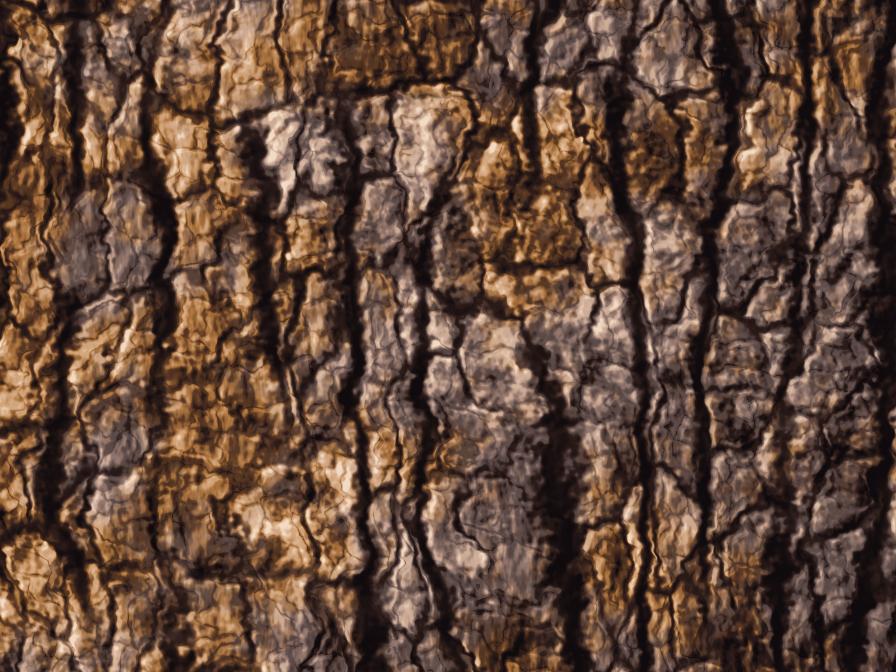
Give the GLSL for this texture, as a WebGL 2 fragment shader.

```glsl
#version 300 es
precision highp float;

#define COLUMNS 7.6
#define PLATE_SCALE vec2(11.5, 7.0)
#define CHIP_SCALE vec2(27.0, 21.0)
#define FURROW_WIDTH 0.105
#define RELIEF 1.35
#define GRAIN_CONTRAST 1.1
#define EXPOSURE 0.585
#define LIGHT_STEP vec2(-0.007, 0.006)

uniform vec2 u_resolution;
out vec4 fragColor;

struct Bark {
    float height;
    float cavity;   // 0 inside furrows and cracks, 1 on open plates
    float level;    // brightness offset of a plate
    float grain;
};

vec2 hash2(vec2 p) {
    vec3 q = fract(p.xyx * vec3(0.1031, 0.1030, 0.0973));
    q += dot(q, q.yzx + 33.33);
    return fract((q.xx + q.yz) * q.zy);
}

float noise(vec2 p) {
    vec2 i = floor(p), f = fract(p);
    f = f * f * (3.0 - 2.0 * f);
    float bottom = mix(hash2(i).x, hash2(i + vec2(1, 0)).x, f.x);
    float top = mix(hash2(i + vec2(0, 1)).x, hash2(i + vec2(1, 1)).x, f.x);
    return mix(bottom, top, f.y);
}

float fbm(vec2 p) {
    float sum = 0.0, weight = 0.42;
    for (int i = 0; i < 4; i++) {
        sum += weight * noise(p);
        p = mat2(1.6, 1.2, -1.2, 1.6) * p + 7.3;
        weight *= 0.66;
    }
    return sum;
}

// x: gap between the two nearest cells, y: random value of the nearest cell
vec2 cells(vec2 p) {
    vec2 base = floor(p), nearestId = base;
    float nearest = 9.0, second = 9.0;
    for (int y = -1; y <= 1; y++)
    for (int x = -1; x <= 1; x++) {
        vec2 id = base + vec2(x, y);
        float d = length(id + 0.1 + 0.8 * hash2(id) - p);
        if (d < nearest) { second = nearest; nearest = d; nearestId = id; }
        else second = min(second, d);
    }
    return vec2(second - nearest, hash2(nearestId + 51.0).x);
}

Bark bark(vec2 p, float fibrous) {
    // Slow sway of the ridges, then a ragged edge
    vec2 sway = vec2(noise(p * vec2(4.5, 3.6)), noise(p * 3.5 + 17.0)) - 0.5;
    vec2 ragged = vec2(fbm(p * 17.0 + 3.0), fbm(p * 17.0 + 41.0)) - 0.5;
    vec2 w = p + 0.13 * sway + 0.06 * ragged;

    // Long vertical furrows that widen, narrow and fade
    float column = w.x * COLUMNS;
    float furrowId = round(column);
    float gap = abs(column - furrowId);
    float strength = noise(vec2(furrowId * 7.7, p.y * 3.2));
    float width = FURROW_WIDTH * (0.5 + strength);
    float ridge = smoothstep(0.1 * width, 1.7 * width, gap);
    ridge = mix(1.0, ridge, smoothstep(0.08, 0.45, strength));

    // Plates and the smaller chips that break them up
    vec2 plate = cells(w * PLATE_SCALE);
    vec2 chip = cells((w + 0.02 * ragged) * CHIP_SCALE + 9.0);
    float crackDepth = mix(0.35, 0.85, noise(p * 9.0 + 5.0));
    float crack = smoothstep(0.0, 0.2, plate.x);
    float chipCrack = smoothstep(-0.1, 0.35, chip.x);

    float lumps = fbm(p * vec2(27.0, 23.0));
    float fibres = fbm(p * vec2(36.0, 14.0) + 23.0);
    Bark b;
    b.grain = mix(lumps, fibres, fibrous);
    b.level = 0.6 * plate.y + 0.4 * chip.y - 0.5;
    b.cavity = mix(0.12, 1.0, ridge) * mix(1.0 - crackDepth, 1.0, crack) * mix(0.76, 1.0, chipCrack);
    b.height = 0.4 * ridge + 0.18 * crack + 0.1 * chipCrack
             + 0.55 * b.grain + 0.06 * b.level;
    return b;
}

// Dark to light ramp, blended between grey and ochre bark
vec3 barkColor(float tone, float warm) {
    vec3 low = mix(vec3(0.36, 0.29, 0.28), vec3(0.34, 0.21, 0.13), warm);
    vec3 mid = mix(vec3(0.57, 0.46, 0.42), vec3(0.66, 0.44, 0.23), warm);
    vec3 high = mix(vec3(0.80, 0.67, 0.59), vec3(0.83, 0.63, 0.43), warm * 0.7);
    vec3 c = mix(vec3(0.06, 0.04, 0.05), vec3(0.16, 0.10, 0.09), smoothstep(0.0, 0.17, tone));
    c = mix(c, low, smoothstep(0.15, 0.40, tone));
    c = mix(c, mid, smoothstep(0.40, 0.65, tone));
    c = mix(c, high, smoothstep(0.62, 0.85, tone));
    return mix(c, vec3(0.95, 0.86, 0.77), smoothstep(0.85, 1.15, tone));
}

void main() {
    vec2 p = gl_FragCoord.xy / u_resolution.y;
    float across = gl_FragCoord.x / u_resolution.x;
    float shade = smoothstep(0.5, 1.0, across);
    float fibrous = 0.75 * smoothstep(0.4, 0.7, noise(p * 4.0 + 60.0) + 0.35 * (across - 0.5));

    // Side light from the upper left
    Bark b = bark(p, fibrous);
    float slope = b.height - bark(p + LIGHT_STEP, fibrous).height;
    float relief = clamp(RELIEF * slope, -0.36, 0.36);
    float tone = EXPOSURE + GRAIN_CONTRAST * (b.grain - 0.5) + 0.42 * b.level + relief;
    tone = b.cavity * (tone + 0.05 - 0.18 * shade - 0.08 * fibrous);

    // Ochre lichen, thinning out towards the shaded side
    float patches = 0.5 * noise(p * 6.5 + 31.0) + 0.5 * fbm(p * 26.0 + 11.0);
    float warm = smoothstep(0.33, 0.68, patches + 0.22 * (0.45 - across));
    fragColor = vec4(barkColor(tone, warm), 1.0);
}
```
